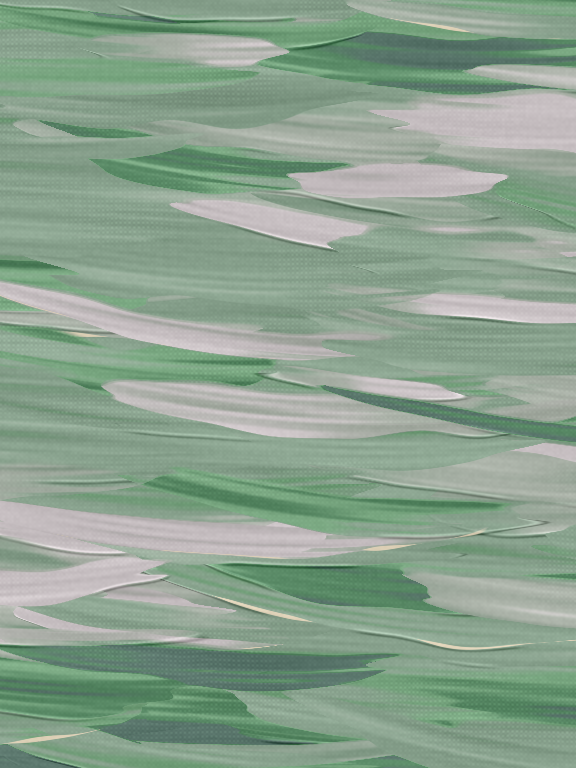
A WebGL 1 fragment shader for this texture:

```glsl
precision highp float;
uniform vec2 u_resolution;

#define STROKES 92
#define TILT 0.13
#define BEND 0.22
#define BRISTLES 135.0
#define THREADS 128.0
#define WEAVE 0.045
#define RELIEF 0.17
#define STREAKING 0.34
#define CREAM_SHARE 0.16

const vec3 SLATE = vec3(0.38, 0.49, 0.45);
const vec3 DEEP  = vec3(0.34, 0.53, 0.39);
const vec3 GREEN = vec3(0.47, 0.65, 0.50);
const vec3 SAGE  = vec3(0.53, 0.63, 0.55);
const vec3 PALE  = vec3(0.65, 0.68, 0.64);
const vec3 LILAC = vec3(0.78, 0.75, 0.76);
const vec3 CREAM = vec3(0.86, 0.81, 0.71);

float hash(vec2 p) {
  return fract(sin(dot(p, vec2(127.1, 311.7))) * 43758.5453);
}

float noise(vec2 p) {
  vec2 i = floor(p), f = fract(p);
  f = f * f * (3.0 - 2.0 * f);
  return mix(mix(hash(i), hash(i + vec2(1.0, 0.0)), f.x),
             mix(hash(i + vec2(0.0, 1.0)), hash(i + vec2(1.0, 1.0)), f.x), f.y);
}

float bump(float x, float width) {
  x /= width;
  return exp(-x * x);
}

// Paint ramp from dark to light; each step is as wide as its share
vec3 pigment(float tone) {
  vec3 c = mix(SLATE, DEEP, smoothstep(0.03, 0.10, tone));
  c = mix(c, GREEN, smoothstep(0.14, 0.25, tone));
  c = mix(c, SAGE, smoothstep(0.27, 0.38, tone));
  c = mix(c, PALE, smoothstep(0.50, 0.76, tone));
  return mix(c, LILAC, smoothstep(0.78, 0.94, tone));
}

// Pale drifts right and lower left, darker bands at top and bottom
float toneLean(vec2 c) {
  vec2 right = (c - vec2(0.85, 1.0)) * vec2(2.2, 5.5);
  vec2 left = (c - vec2(0.15, 0.34)) * vec2(2.5, 7.0);
  return 0.40 * exp(-dot(right, right)) + 0.40 * exp(-dot(left, left))
       - 0.38 * (1.0 - smoothstep(0.03, 0.25, c.y))
       - 0.15 * smoothstep(1.12, 1.28, c.y);
}

float bristles(vec2 q, float seed) {
  return 0.5 * noise(vec2(q.x * 4.0 + seed * 5.3, q.y * BRISTLES + seed))
       + 0.5 * noise(vec2(q.x * 2.5 - seed * 3.7, q.y * BRISTLES * 0.33));
}

void main() {
  vec2 p = gl_FragCoord.xy / u_resolution.x;

  // Underpainting
  float ground = bristles(p + vec2(0.0, 0.06 * p.x), 3.0);
  float tone = 0.42 + toneLean(p) + STREAKING * (ground - 0.5);
  float relief = ground - 0.5;
  float cream = 0.0;

  // Brush strokes, laid one over another
  for (int i = 0; i < STROKES; i++) {
    float n = float(i) + 1.0;
    vec2 centre = vec2(hash(vec2(n, 1.0)) * 1.3 - 0.15,
                       fract(n * 0.618034) * 1.5 - 0.08);
    float halfLength = mix(0.16, 0.46, hash(vec2(n, 2.0)));
    float halfWidth = mix(0.016, 0.060, hash(vec2(n, 3.0)));
    vec2 q = p - centre;
    q.y += TILT * (1.4 * hash(vec2(n, 4.0)) - 0.2) * q.x - BEND * q.x * q.x;
    float u = q.x / halfLength;
    float v = q.y / halfWidth + 0.5 * (noise(vec2(q.x * 8.0, n * 3.0)) - 0.5);
    if (abs(u) > 1.3 || abs(v) > 1.4) continue;

    // Outline with ragged ends and a soft upper edge
    float ragged = noise(vec2(n * 7.0, q.y * 75.0)) - 0.5;
    float along = abs(u) + 0.4 * ragged * smoothstep(0.3, 1.0, abs(u));
    float profile = sqrt(max(0.0, 1.0 - along * along * along));
    float softness = 0.003 + step(0.0, v) * 0.4 * halfWidth * hash(vec2(n, 5.0));
    float cover = smoothstep(0.0, softness, halfWidth * (profile - abs(v)));

    // Bristles run dry towards one end
    float streak = bristles(q, n);
    float heading = hash(vec2(n, 6.0)) < 0.6 ? 1.0 : -1.0;
    float dry = smoothstep(-0.2, 0.9, u * heading);
    cover *= 1.0 - 0.85 * dry * smoothstep(0.38, 0.62, streak);
    float load = clamp(hash(vec2(n, 7.0)) + toneLean(centre), 0.0, 1.0);
    tone = mix(tone, load + STREAKING * (streak - 0.5), cover);
    relief = mix(relief, streak - 0.5, cover);

    // Broken ridge and shadow along the lower edge
    float lip = halfWidth * (profile + v);
    float body = smoothstep(0.15, 0.4, profile);
    float broken = body * smoothstep(0.45, 0.7, noise(vec2(q.x * 7.0, n * 9.0)));
    broken *= step(0.35, hash(vec2(n, 8.0)));
    relief += broken * (0.7 * bump(lip - 0.003, 0.0022) - 1.0 * bump(lip + 0.002, 0.0022));

    // Slivers of thick cream paint
    float thickness = 0.014 * (noise(vec2(q.x * 11.0, n * 5.0)) - 0.62);
    float sliver = smoothstep(0.0, 0.002, thickness - abs(lip - 0.003)) * body;
    sliver *= step(hash(vec2(n, 9.0)), CREAM_SHARE);
    cream = max(cream * (1.0 - cover), sliver);
  }

  // Canvas weave, strongest where the paint is thin and green
  vec2 thread = p * THREADS + 0.6 * vec2(noise(p * 23.0), noise(p * 19.0 + 7.0));
  vec2 wave = sin(6.28318 * thread);
  float weave = 0.5 * wave.x * wave.y + 0.3 * wave.y + 0.2 * wave.x;
  float worn = smoothstep(0.35, 0.75, noise(p * vec2(5.0, 16.0)));
  float thin = mix(0.35, 1.0, worn) * mix(1.0, 0.45, smoothstep(0.4, 0.7, tone));

  vec3 colour = pigment(tone) + RELIEF * relief;
  colour += WEAVE * thin * weave * vec3(0.9, 1.1, 0.9);
  colour = mix(colour, CREAM + 0.3 * RELIEF * relief, cream);
  colour += 0.025 * (noise(p * 190.0) - 0.5);
  gl_FragColor = vec4(clamp(colour, 0.0, 1.0), 1.0);
}
```
